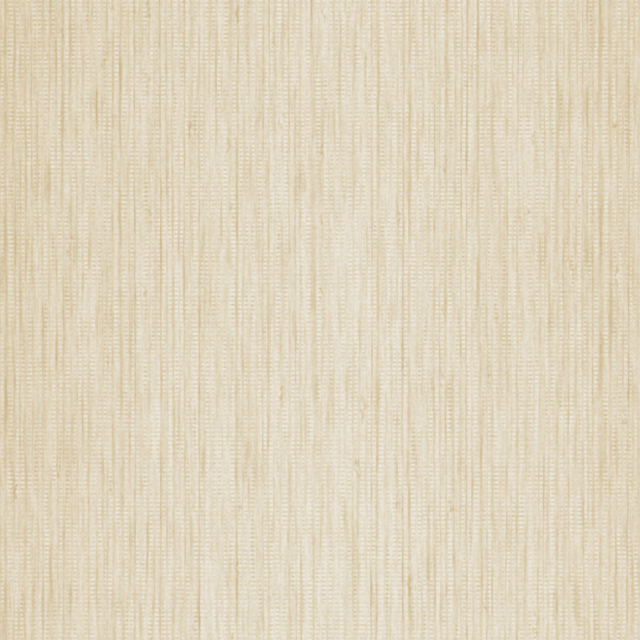
A three.js fragment shader for this texture:

```glsl
#define THREADS 100.0
#define ROWS 146.0
#define BASE_TONE 0.91
#define GAP_DEPTH 0.36
#define BUMP_DEPTH 0.25
#define STREAK_DEPTH 0.25
#define GRAIN_DEPTH 0.27
#define SLUB_DEPTH 0.42
#define SLUB_CHANCE 0.42
#define SLUB_GRID vec2(15.0, 9.0)
#define STRAW vec3(0.82, 0.745, 0.59)
#define CREAM vec3(0.908, 0.88, 0.82)

varying vec2 vUv;

const float TAU = 6.2831853;

float hash(vec2 p) {
  vec3 q = fract(p.xyx * 0.1031);
  q += dot(q, q.yzx + 33.33);
  return fract((q.x + q.y) * q.z);
}

vec2 gradientAt(vec2 cell) {
  float angle = TAU * hash(cell);
  return vec2(cos(angle), sin(angle));
}

float gradientNoise(vec2 p) {
  vec2 i = floor(p);
  vec2 f = p - i;
  vec2 w = f * f * f * (f * (f * 6.0 - 15.0) + 10.0);
  vec2 e = vec2(1.0, 0.0);
  float a = dot(gradientAt(i), f);
  float b = dot(gradientAt(i + e.xy), f - e.xy);
  float c = dot(gradientAt(i + e.yx), f - e.yx);
  float d = dot(gradientAt(i + e.xx), f - e.xx);
  return mix(mix(a, b, w.x), mix(c, d, w.x), w.y);
}

// Broken dark gaps between threads, and level rows of round bumps
float weave(vec2 p) {
  float u = p.x * THREADS + 0.9 * gradientNoise(p * vec2(38.0, 0.8));
  u += 0.12 * gradientNoise(p * vec2(60.0, 22.0) + 13.0);
  float crown = 0.5 - 0.5 * cos(TAU * u);
  float gapId = floor(u + 0.5);
  float along = gradientNoise(vec2(gapId * 3.37, p.y * 9.0 + 0.5));
  along += 0.7 * gradientNoise(vec2(gapId * 5.71, p.y * 31.0 + 0.5));
  float weight = hash(vec2(gapId, 7.0));
  float gapStrength = 0.3 + 1.1 * weight * weight + 1.1 * along;
  float gap = pow(1.0 - crown, 2.5) * max(gapStrength, 0.05);
  float threadPhase = 0.22 * hash(vec2(floor(u), 29.0));
  float v = p.y * ROWS + threadPhase + 0.25 * gradientNoise(p * vec2(9.0, 14.0));
  float wear = 0.8 + 2.0 * gradientNoise(p * vec2(75.0, 18.0) + 31.0);
  float bump = cos(TAU * v) * (0.1 + 0.9 * crown) * clamp(wear, 0.1, 1.5);
  return BUMP_DEPTH * bump - GAP_DEPTH * gap;
}

// Long narrow fibres of uneven tone, some of them distinctly darker
float streaks(vec2 p) {
  float medium = gradientNoise(p * vec2(125.0, 4.5) + 11.0);
  float fine = gradientNoise(p * vec2(235.0, 22.0) + 53.0);
  float broad = gradientNoise(p * vec2(34.0, 0.9) + 97.0);
  float dark = smoothstep(0.15, 0.45, gradientNoise(p * vec2(120.0, 9.0) + 71.0));
  return STREAK_DEPTH * (medium + 0.9 * fine + 0.4 * broad - dark);
}

// Short thickened knots scattered along the threads
float slubs(vec2 p) {
  vec2 g = p * SLUB_GRID;
  g.y += hash(vec2(floor(g.x), 19.0));
  vec2 cell = floor(g);
  vec2 center = 0.35 + 0.3 * vec2(hash(cell + 3.0), hash(cell + 41.0));
  vec2 d = g - cell - center;
  d.x += 0.1 * gradientNoise(p * vec2(30.0, 75.0));
  vec2 size = vec2(0.05, 0.12) + vec2(0.04, 0.18) * hash(cell + 67.0);
  float body = 1.0 - smoothstep(0.4, 1.0, length(d / size));
  float mottle = 0.5 + 2.0 * gradientNoise(p * vec2(190.0, 110.0));
  return body * mottle * step(hash(cell + 83.0), SLUB_CHANCE);
}

// Crisp speckle of the embossed surface
float grain(vec2 p) {
  float speckle = gradientNoise(p * vec2(235.0, 190.0) + 5.0);
  return speckle + 0.6 * gradientNoise(p * vec2(140.0, 80.0) + 23.0);
}

// Gentle falloff towards the sides and the top
float shading(vec2 p) {
  float side = 2.0 * (p.x - 0.55);
  return -0.22 * side * side - 0.10 * p.y;
}

void main() {
  float tone = BASE_TONE + shading(vUv) + weave(vUv) + streaks(vUv);
  tone += GRAIN_DEPTH * grain(vUv) - SLUB_DEPTH * slubs(vUv);
  gl_FragColor = vec4(mix(STRAW, CREAM, clamp(tone, -0.15, 1.15)), 1.0);
}
```
